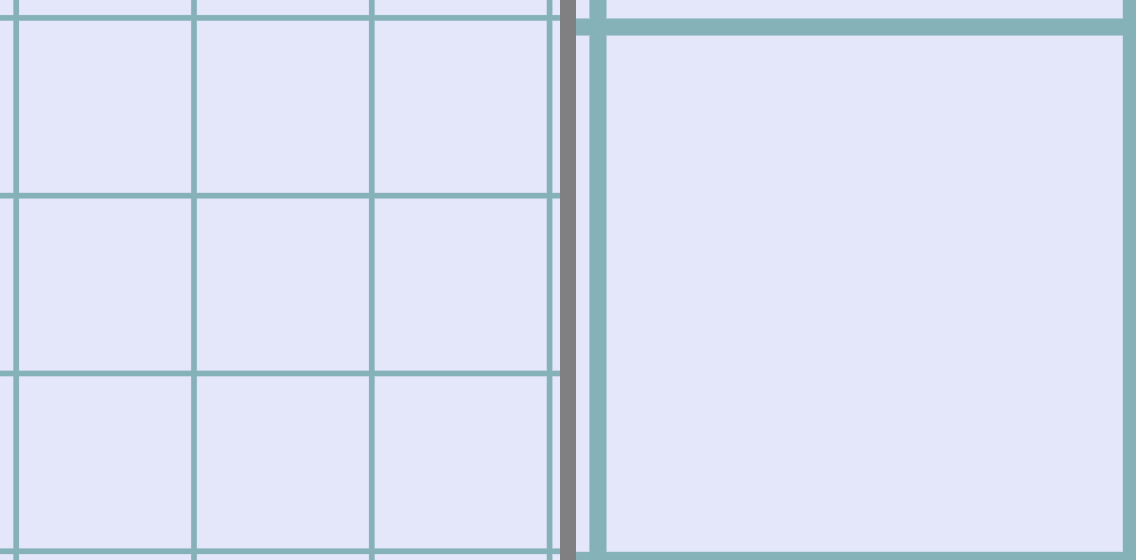
Left: the whole. Right: its middle third, enlarged.
This pattern is drawn by a WebGL 2 fragment shader. Its source:

```glsl
#version 300 es
precision highp float;
// Plain square grid of thin teal lines on pale lavender.

uniform vec2 u_resolution;
out vec4 fragColor;

// Distance on each axis to the nearest grid line.
vec2 lineDistance(vec2 p, float pitch) {
    return abs(fract(p / pitch + 0.5) - 0.5) * pitch;
}

void main() {
    vec2 uv = gl_FragCoord.xy / u_resolution;
    vec2 pixel = 1.0 / u_resolution;

    // Just over three cells each way, shifted from the lower left corner.
    vec2 dist = lineDistance(uv - vec2(0.0289, 0.0156), 0.3175);

    // Coverage of vertical and horizontal lines, with soft edges.
    vec2 cover = 1.0 - smoothstep(-0.7 * pixel, 0.7 * pixel, dist - 0.0051);

    vec3 lavender = vec3(0.896, 0.900, 0.978);
    vec3 teal = vec3(0.520, 0.700, 0.727);
    fragColor = vec4(mix(lavender, teal, max(cover.x, cover.y)), 1.0);
}
```
